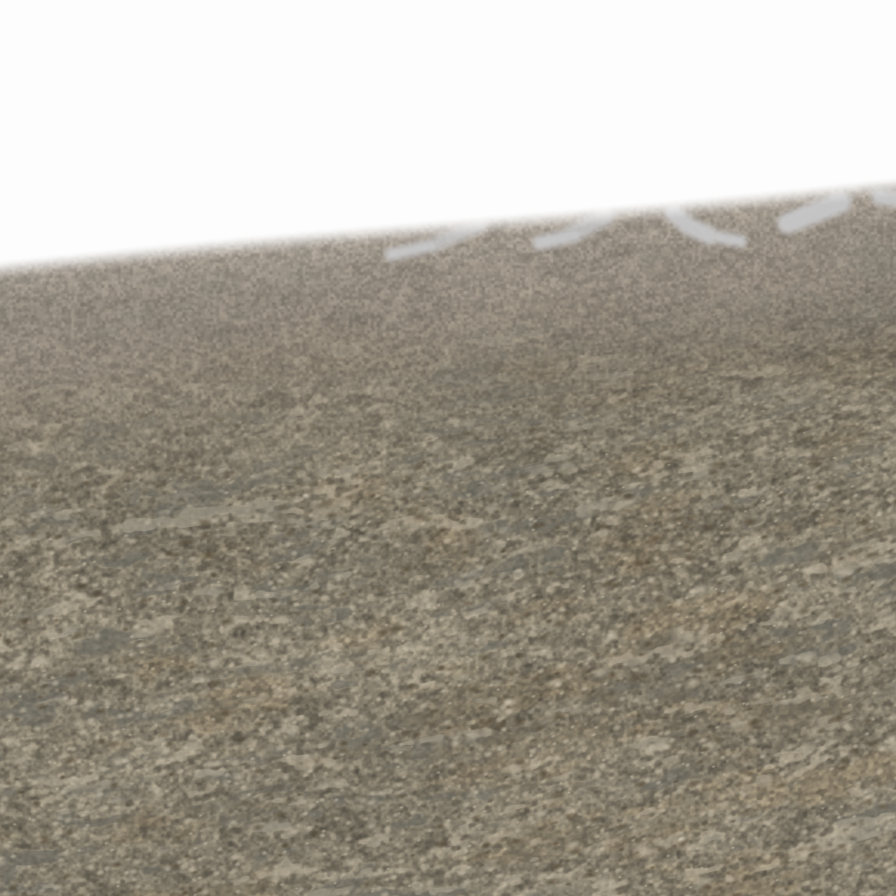
This texture is drawn by a WebGL 1 fragment shader. Its source:

```glsl
precision highp float;

uniform vec2 u_resolution;

const vec3 BACKDROP = vec3(0.992);
const vec3 STONE_RIM = vec3(0.640, 0.605, 0.560);
const vec3 STONE_FAR = vec3(0.575, 0.542, 0.497);
const vec3 STONE_NEAR = vec3(0.532, 0.502, 0.435);
const vec3 COOL_DARK = vec3(0.36, 0.36, 0.335);
const vec3 OCHRE = vec3(0.53, 0.45, 0.33);
const vec3 PALE_MINERAL = vec3(0.76, 0.72, 0.64);
const vec3 PAINT = vec3(0.785, 0.785, 0.79);
const float EDGE_HEIGHT = 0.698;
const float EDGE_SLOPE = 0.093;
const float EDGE_BLUR = 0.013;
const float GRAIN_CONTRAST = 0.30;
const float GRIT_CONTRAST = 0.34;
const float FILM_CONTRAST = 0.22;

vec2 hash2(vec2 p) {
  vec3 q = fract(p.xyx * vec3(0.1031, 0.1030, 0.0973));
  q += dot(q, q.yzx + 33.33);
  return fract((q.xx + q.yz) * q.zy);
}

// Smooth cellular noise: jittered cell values blended by distance.
float cellBlend(vec2 p) {
  vec2 cell = floor(p);
  float total = 0.0;
  float weight = 0.0;
  for (int j = -1; j <= 1; j++) {
    for (int i = -1; i <= 1; i++) {
      vec2 id = cell + vec2(float(i), float(j));
      vec2 rnd = hash2(id + 71.0);
      vec2 d = id + 0.2 + 0.6 * rnd - p;
      float w = exp(-4.0 * dot(d, d));
      total += w * hash2(id + 19.0).x;
      weight += w;
    }
  }
  return total / weight - 0.5;
}

// Sparse soft spots; density is the share of cells that hold one.
float flecks(vec2 p, float density) {
  vec2 cell = floor(p);
  float spot = 0.0;
  for (int j = -1; j <= 1; j++) {
    for (int i = -1; i <= 1; i++) {
      vec2 id = cell + vec2(float(i), float(j));
      vec2 rnd = hash2(id + 43.0);
      vec2 kind = hash2(id + 157.0);
      float d = length(id + rnd - p);
      float size = 0.25 + 0.4 * kind.y;
      spot = max(spot, step(kind.x, density) * (1.0 - smoothstep(0.0, size, d)));
    }
  }
  return spot;
}

float stroke(vec2 p, vec2 a, vec2 b, float radius) {
  vec2 ab = b - a;
  float t = clamp(dot(p - a, ab) / dot(ab, ab), 0.0, 1.0);
  float d = length(p - a - ab * t);
  return 1.0 - smoothstep(radius - 0.006, radius + 0.006, d);
}

float paintMarks(vec2 p) {
  float m = stroke(p, vec2(0.437, 0.716), vec2(0.482, 0.726), 0.007);
  m = max(m, 0.85 * stroke(p, vec2(0.482, 0.726), vec2(0.535, 0.748), 0.008));
  m = max(m, stroke(p, vec2(0.603, 0.729), vec2(0.642, 0.738), 0.008));
  m = max(m, 0.85 * stroke(p, vec2(0.637, 0.738), vec2(0.675, 0.758), 0.010));
  m = max(m, stroke(p, vec2(0.752, 0.762), vec2(0.768, 0.748), 0.010));
  m = max(m, stroke(p, vec2(0.768, 0.748), vec2(0.792, 0.737), 0.010));
  m = max(m, stroke(p, vec2(0.792, 0.737), vec2(0.826, 0.731), 0.007));
  m = max(m, stroke(p, vec2(0.880, 0.751), vec2(0.938, 0.774), 0.012));
  return max(m, stroke(p, vec2(0.982, 0.780), vec2(1.020, 0.775), 0.009));
}

vec3 stone(vec2 uv, float depth) {
  float focus = smoothstep(0.03, 0.36, depth);

  // Nearly straight grain that steepens toward the lower right.
  float tilt = 0.10 * uv.x + 0.07 * uv.x * uv.x * focus;
  vec2 g = vec2(uv.x, uv.y - tilt);
  g.y += 0.0015 * sin(13.0 * uv.x + 9.0 * uv.y) + 0.001 * sin(41.0 * uv.x - 17.0 * uv.y);

  float broad = cellBlend(g * vec2(4.0, 12.0) + 3.0);
  float streak = cellBlend(g * vec2(14.0, 62.0) + 11.0);
  float thread = cellBlend(g * vec2(46.0, 120.0) + 29.0);
  float grit = cellBlend(g * vec2(115.0, 175.0) + 47.0);
  float dust = cellBlend(g * vec2(200.0, 250.0) + 91.0);
  float film = cellBlend(uv * 290.0 + 5.0);

  vec3 col = mix(STONE_FAR, STONE_NEAR, smoothstep(0.02, 0.30, depth));
  col = mix(STONE_RIM, col, smoothstep(0.0, 0.05, depth));
  float band = exp(-pow((depth - 0.165) / 0.065, 2.0));
  col -= 0.04 * band;

  // Layered tone, coarse to fine.
  float tone = 0.38 * broad + 0.45 * streak + 0.50 * thread;
  col *= 1.0 + GRAIN_CONTRAST * mix(0.6, 1.3, focus) * tone;
  col *= 1.0 + GRIT_CONTRAST * mix(0.15, 1.0, focus) * (0.8 * grit + 0.9 * dust);
  col *= 1.0 + FILM_CONTRAST * film;

  // Cool seams and faint rusty stains, broken up by grit.
  float seam = smoothstep(0.08, 0.45, 0.8 * streak + 0.7 * thread + 0.4 * grit - 0.2 * broad);
  col = mix(col, COOL_DARK, seam * mix(0.2, 0.6, focus));
  float stain = smoothstep(0.05, 0.45, cellBlend(g * vec2(9.0, 24.0) + 83.0) + 0.5 * thread);
  col = mix(col, OCHRE * (1.0 + 0.5 * dust), 0.28 * stain * focus);

  // Short pale scratches and mineral grains.
  float vein = cellBlend(g * vec2(20.0, 85.0) + 61.0) + 0.6 * grit + 0.3 * thread;
  col = mix(col, PALE_MINERAL, 0.42 * smoothstep(0.2, 0.5, vein) * mix(0.25, 1.0, focus));
  float small = flecks(g * vec2(90.0, 120.0), 0.15);
  float large = flecks(g * vec2(42.0, 68.0) + 7.0, 0.05);
  col = mix(col, PALE_MINERAL, focus * (0.6 * small + 0.6 * large));
  float pit = flecks(g * vec2(60.0, 100.0) + 31.0, 0.10);
  return mix(col, OCHRE * 0.6, 0.55 * pit * focus);
}

void main() {
  vec2 uv = gl_FragCoord.xy / u_resolution;
  float edge = EDGE_HEIGHT + EDGE_SLOPE * uv.x + 0.002 * sin(6.2832 * uv.x);
  float depth = edge - uv.y;
  vec3 col = stone(uv, max(depth, 0.0));
  col = mix(col, PAINT, 0.92 * paintMarks(uv));
  float cover = smoothstep(-EDGE_BLUR, EDGE_BLUR, depth);
  gl_FragColor = vec4(mix(BACKDROP, col, cover), 1.0);
}
```
